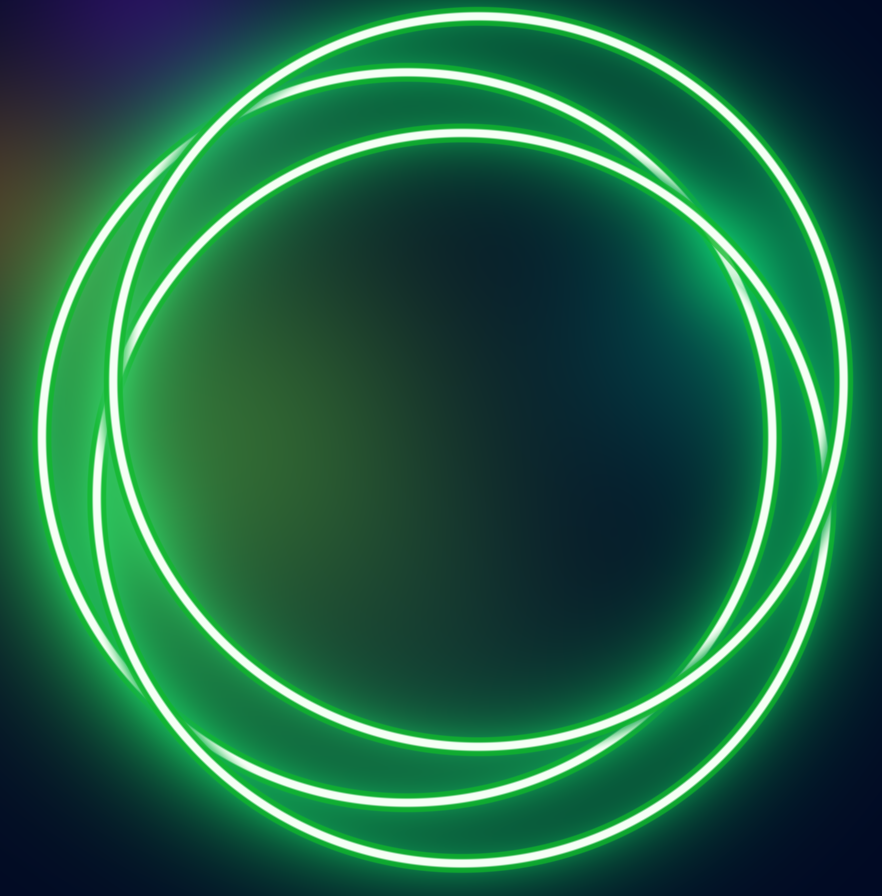
Reproduce this background procedurally as a Shadertoy shader.

```glsl
// Three interlaced neon green rings glowing over a dark, softly tinted backdrop.
#define RADIUS 0.4076
#define CORE_WIDTH 0.0046
#define RIM_WIDTH 0.0105
#define GLOW_REACH 0.045
#define GLOW_LEFT 0.56
#define GLOW_RIGHT 0.40
#define NAVY vec3(0.005, 0.035, 0.14)
#define NEON vec3(0.05, 0.86, 0.27)
#define RIM vec3(0.06, 0.72, 0.16)
#define WHITE vec3(0.96, 1.0, 0.96)

// Soft round spot of light
float spot(vec2 p, vec2 center, float size) {
    vec2 q = (p - center) / size;
    return exp(-dot(q, q));
}

// Distance to a ring's center line
float ringDistance(vec2 p, vec2 center) {
    return abs(length(p - center) - RADIUS);
}

// Antialiased stroke of a given half width
float stroke(float d, float halfWidth, float pixel) {
    return 1.0 - smoothstep(halfWidth - pixel, halfWidth + pixel, d);
}

vec3 screen(vec3 base, vec3 light) {
    return 1.0 - (1.0 - base) * (1.0 - clamp(light, 0.0, 1.0));
}

vec3 backdrop(vec2 p) {
    vec3 color = NAVY;
    color += vec3(0.18, 0.35, 0.05) * spot(p, vec2(0.25, 0.51), 0.27);
    color += vec3(0.0, 0.16, 0.11) * spot(p, vec2(0.78, 0.63), 0.17);
    color += vec3(0.03, 0.09, 0.03) * spot(p, vec2(0.50, 0.28), 0.20);
    color += vec3(0.25, 0.13, 0.0) * spot(p, vec2(-0.02, 0.77), 0.15);
    color += vec3(0.13, 0.0, 0.21) * spot(p, vec2(0.17, 1.0), 0.15);
    return color;
}

void mainImage(out vec4 fragColor, in vec2 fragCoord) {
    vec2 p = fragCoord / iResolution.y;
    float pixel = 1.0 / iResolution.y;

    // Ring centers, from the bottom layer to the top layer
    vec2 centers[3] = vec2[3](
        vec2(0.4544, 0.5117), vec2(0.5156, 0.4440), vec2(0.5340, 0.5742));

    // Wide glow of all rings, stronger on the left
    float glow = 0.0;
    for (int i = 0; i < 3; i++) {
        glow += exp(-ringDistance(p, centers[i]) / GLOW_REACH);
    }
    glow *= mix(GLOW_LEFT, GLOW_RIGHT, smoothstep(0.05, 0.6, p.x));
    glow += 0.35 * spot(p, vec2(0.815, 0.71), 0.065);
    glow += 0.25 * spot(p, vec2(0.135, 0.41), 0.07);
    vec3 color = screen(backdrop(p), NEON * (1.0 - exp(-glow * 1.15)));

    // Tubes dim where they pass under a higher ring
    for (int i = 0; i < 3; i++) {
        float d = ringDistance(p, centers[i]);
        float visible = 1.0;
        for (int j = i + 1; j < 3; j++) {
            float above = ringDistance(p, centers[j]);
            visible *= smoothstep(0.002, 0.026, above);
        }
        // The upper right meeting of the lower two rings stays lit
        visible = max(visible, 0.9 * spot(p, vec2(0.82, 0.71), 0.06));
        float halo = exp(-d / 0.012);
        color = screen(color, NEON * halo * 0.3 * visible);
        color = mix(color, RIM, stroke(d, RIM_WIDTH, pixel) * 0.75 * visible);
        float core = stroke(d, CORE_WIDTH, pixel * 1.3);
        color = mix(color, WHITE, core * visible);
    }

    fragColor = vec4(clamp(color, 0.0, 1.0), 1.0);
}
```
